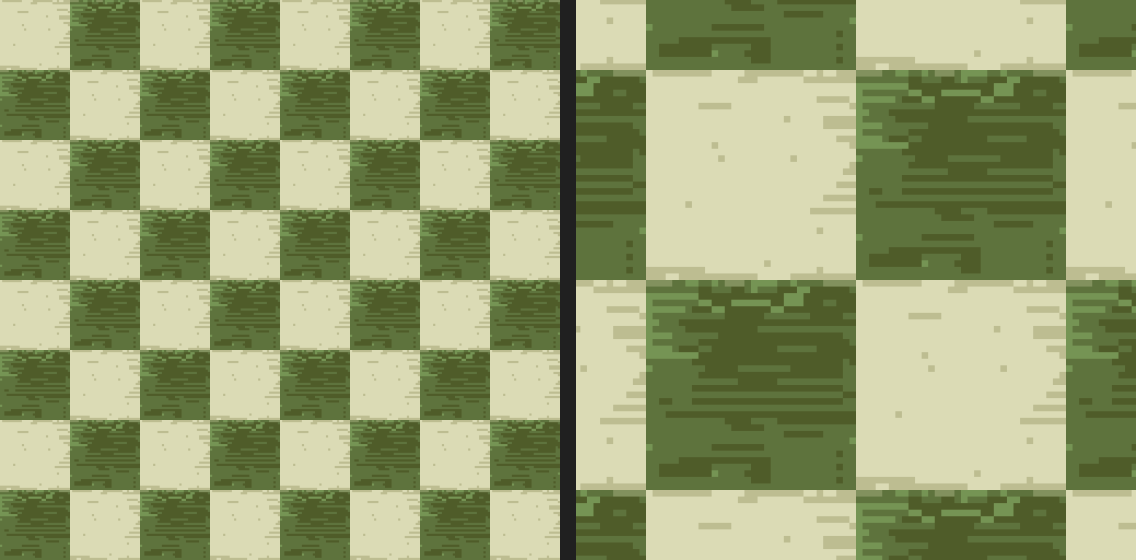
Left: the whole. Right: its middle third, enlarged.
A three.js fragment shader for this pattern:

```glsl
// Checkerboard of cream and moss green squares with worn, coarse-grained dashes.
#define TILES 8.0
#define GRAINS 32.0
#define CREAM vec3(0.86, 0.86, 0.71)
#define CREAM_WEAR vec3(0.74, 0.74, 0.57)
#define MOSS vec3(0.37, 0.45, 0.24)
#define MOSS_SHADE vec3(0.31, 0.36, 0.16)
#define MOSS_LIGHT vec3(0.46, 0.58, 0.33)
#define MOSS_RIM vec3(0.51, 0.57, 0.37)
#define DASH_LENGTH 6.0
#define SPECK_DENSITY 0.006

varying vec2 vUv;

float hash(vec2 p) {
  vec3 q = fract(p.xyx * 0.1031);
  q += dot(q, q.yzx + 33.33);
  return fract((q.x + q.y) * q.z);
}

// 1 between two bounds, both included
float within(float x, float low, float high) {
  return step(low, x) * step(x, high);
}

// Horizontal dashes; density is the share of the row they cover
float dashes(vec2 g, float len, float density, float seed) {
  float row = g.y + seed;
  float stretch = len * (0.6 + 0.8 * hash(vec2(row, 3.0)));
  float piece = floor(g.x / stretch + 5.0 * hash(vec2(row, 8.0)));
  return step(hash(vec2(piece, row)), density);
}

float specks(vec2 g, float seed) {
  return step(hash(g + seed), SPECK_DENSITY);
}

// Grain coordinates g: x from the left, y down from the top of the square
vec3 creamSquare(vec2 g) {
  // Frayed top and bottom rims
  float density = 0.6 * within(g.y, 0.0, 0.0) + 0.42 * within(g.y, 1.0, 1.0);
  density += 0.2 * within(g.y, 4.0, 5.0) + 0.75 * within(g.y, 31.0, 31.0);
  density += 0.5 * within(g.y, 30.0, 30.0) * step(g.x, 14.0);
  float wear = dashes(g, 4.0, density, 40.0);

  // Ragged strokes reaching in from the right edge
  float reach = hash(vec2(g.y, 71.0));
  wear = max(wear, step(31.5 - 7.0 * reach * reach * reach, g.x) * step(g.y, 22.0));
  wear = max(wear, specks(g, 90.0));
  return mix(CREAM, CREAM_WEAR, wear);
}

vec3 mossSquare(vec2 g) {
  // Dense body of shaded lines, loosening downward on alternate rows
  float faint = mix(0.6, 0.12, smoothstep(4.0, 18.0, g.y));
  float body = mix(0.92, faint, mod(g.y, 2.0)) * within(g.y, 1.0, 20.0);
  body *= smoothstep(1.0, 10.0, g.x) * (1.0 - 0.5 * step(30.0, g.x));
  float low = 0.2 * within(g.y, 21.0, 25.0) * step(8.0, g.x);
  low += 0.6 * within(g.y, 26.0, 30.0) * within(g.x, 2.0, 18.0);
  float len = g.y < 5.0 ? 2.5 : DASH_LENGTH;
  float shade = dashes(g, len, body + low, 120.0);
  shade = max(shade, within(g.x, 29.0, 29.0) * within(g.y, 26.0, 30.0) * mod(g.y + 1.0, 2.0));
  vec3 color = mix(MOSS, MOSS_SHADE, shade);

  // Highlights along the top and the upper left
  float glint = dashes(g, 2.0, 0.2, 170.0) * step(g.y, 4.0);
  float reach = hash(vec2(g.y, 201.0));
  glint = max(glint, step(g.x + 0.5, 9.0 * reach * reach) * within(g.y, 2.0, 14.0));
  glint = max(glint, specks(g, 230.0));
  color = mix(color, MOSS_LIGHT, glint);

  // Pale rim on the first row
  float rim = dashes(g, 3.0, 0.6, 260.0) * step(g.y, 0.5);
  return mix(color, MOSS_RIM, rim);
}

// Colour of one whole grain, wrapped around the canvas
vec3 grainColor(vec2 grain) {
  grain = mod(grain, TILES * GRAINS);
  vec2 tile = floor((grain + 0.5) / GRAINS);
  vec2 g = grain - tile * GRAINS;
  g.y = GRAINS - 1.0 - g.y;
  return mod(tile.x + tile.y, 2.0) < 0.5 ? mossSquare(g) : creamSquare(g);
}

void main() {
  // Blend neighbouring grains only across the width of a screen sample
  vec2 position = vUv * TILES * GRAINS;
  vec2 width = max(fwidth(position), vec2(0.0001));
  vec2 corner = floor(position - 0.5);
  vec2 blend = clamp((position - corner - 1.0) / width + 0.5, 0.0, 1.0);
  vec3 lower = mix(grainColor(corner), grainColor(corner + vec2(1.0, 0.0)), blend.x);
  vec3 upper = mix(grainColor(corner + vec2(0.0, 1.0)), grainColor(corner + 1.0), blend.x);
  gl_FragColor = vec4(mix(lower, upper, blend.y), 1.0);
}
```
